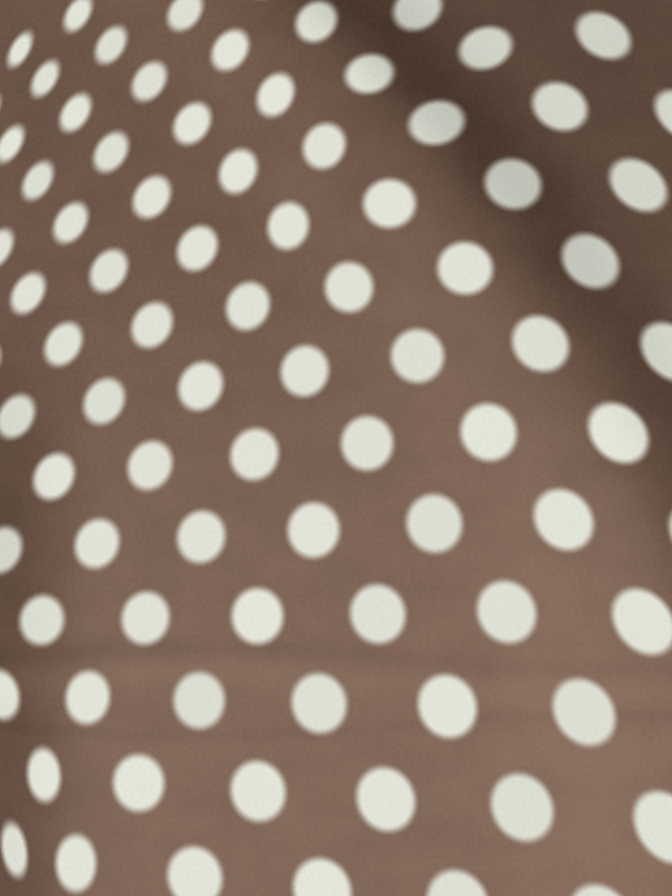
Reproduce this pattern procedurally as a WebGL 2 fragment shader.

```glsl
#version 300 es
precision highp float;

uniform vec2 u_resolution;
out vec4 outColor;

const vec3 CLOTH_DARK = vec3(0.25, 0.185, 0.145);
const vec3 CLOTH_LIGHT = vec3(0.55, 0.445, 0.385);
const vec3 DOT_COLOR = vec3(0.885, 0.895, 0.845);
const float ASPECT = 0.75;
const vec2 DOT_SIZE = vec2(0.44, 0.33);   // radii in lattice steps
const float EDGE_BLUR = 0.006;
const float CULL_RADIUS = 0.06;
const float GRAIN_SCALE = 240.0;
const float GRAIN_AMOUNT = 0.07;
const float MOTTLE_AMOUNT = 0.07;

float hash(vec2 p) {
    vec3 q = fract(vec3(p.xyx) * 0.1031);
    q += dot(q, q.yzx + 33.33);
    return fract((q.x + q.y) * q.z);
}

float cornerSlope(vec2 cell, vec2 offset) {
    float angle = 6.2832 * hash(cell);
    return dot(vec2(cos(angle), sin(angle)), offset);
}

float gradientNoise(vec2 p) {
    vec2 i = floor(p), f = fract(p);
    vec2 w = f * f * f * (f * (f * 6.0 - 15.0) + 10.0);
    vec2 e = vec2(1.0, 0.0);
    float low = mix(cornerSlope(i, f), cornerSlope(i + e.xy, f - e.xy), w.x);
    float high = mix(cornerSlope(i + e.yx, f - e.yx), cornerSlope(i + e.xx, f - e.xx), w.x);
    return mix(low, high, w.y);
}

float bell(float x, float width) {
    return exp(-x * x / (width * width));
}

// Lattice point (column, row) to its place on the draped cloth
vec2 drape(vec2 g) {
    float u = g.x, t = g.y;
    vec2 p;
    p.x = 0.224 + 0.05625 * u + 0.00117 * u * u - 0.00208 * u * t
        - 0.0009 * t - 0.00033 * t * t;
    p.y = 0.569 + 0.0805 * t - 0.0018 * t * t
        + (0.00846 + 0.0022 * t - 0.00008 * t * t) * u;
    // Ridge beside the deep fold, curl at the right, tuck at the lower left
    p.x -= 0.0182 * bell(length(g - vec2(3.5, 3.0)), 2.0);
    p.y -= 0.0234 * bell(length(g - vec2(5.0)), 1.4);
    p.y -= 0.0033 * pow(max(u - 5.0, 0.0), 2.0);
    p.x += 0.0091 * max(-u - 2.0, 0.0) * max(-t - 3.0, 0.0);
    return p;
}

// Brightness of the folds: 0 in the deepest shade, 1 in full light
float foldLight(vec2 p) {
    float depth = 1.0 - p.y;
    float d = 0.77 * (p.x - (0.385 + depth - 0.5 * depth * depth));
    float light = 0.87 - 0.3 * smoothstep(0.15, 0.95, p.y);
    light += 0.1 * bell(d + 0.17, 0.08);
    light -= 0.2 * smoothstep(-0.1, 0.05, d) + 0.27 * bell(d, 0.055);
    light -= 0.38 * bell(p.x, 0.075) * (1.0 - smoothstep(0.4, 0.75, p.y));
    // Faint level creases
    float sag = 0.012 * sin(p.x * 7.0);
    light -= 0.07 * bell(p.y - 0.265 - sag, 0.012);
    light += 0.06 * bell(p.y - 0.235 - sag, 0.015);
    light -= 0.05 * bell(p.y - 0.19 + sag, 0.008);
    return light;
}

// Dot coverage in x, tone of the covering dot in y
vec2 dots(vec2 p) {
    vec2 result = vec2(0.0, 1.0);
    float blur = max(EDGE_BLUR, 1.0 / u_resolution.y);
    for (int row = -7; row <= 7; row++) {
        for (int k = -3; k <= 5; k++) {
            vec2 g = vec2(2 * k + (row & 1), row);
            vec2 q = p - drape(g);
            if (dot(q, q) > CULL_RADIUS * CULL_RADIUS) continue;
            // Local stretch of the cloth turns circles into ellipses
            vec2 h = vec2(0.5, 0.0);
            vec2 across = DOT_SIZE.x * (drape(g + h.xy) - drape(g - h.xy));
            vec2 along = DOT_SIZE.y * (drape(g + h.yx) - drape(g - h.yx));
            mat2 shape = mat2(across, along);
            float r = length(inverse(shape) * q);
            float soft = blur / sqrt(abs(determinant(shape)));
            float cover = 1.0 - smoothstep(1.0 - soft, 1.0 + soft, r);
            if (cover > result.x) result = vec2(cover, 0.97 + 0.04 * hash(g + 20.0));
        }
    }
    return result;
}

void main() {
    vec2 p = gl_FragCoord.xy / u_resolution * vec2(ASPECT, 1.0);
    float light = foldLight(p);
    float grain = gradientNoise(p * GRAIN_SCALE);
    float mottle = gradientNoise(p * vec2(14.0, 22.0)) + 0.5 * gradientNoise(p * 45.0);

    // Cloth, then printed dots under the same light
    float clothLight = light + GRAIN_AMOUNT * grain + MOTTLE_AMOUNT * mottle;
    vec3 cloth = mix(CLOTH_DARK, CLOTH_LIGHT, clamp(clothLight, 0.0, 1.0));
    vec2 spot = dots(p);
    float dotShade = mix(0.85, 1.0, smoothstep(0.0, 0.65, light)) + 0.02 * grain;
    vec3 color = mix(cloth, DOT_COLOR * spot.y * dotShade, spot.x);
    outColor = vec4(color, 1.0);
}
```
